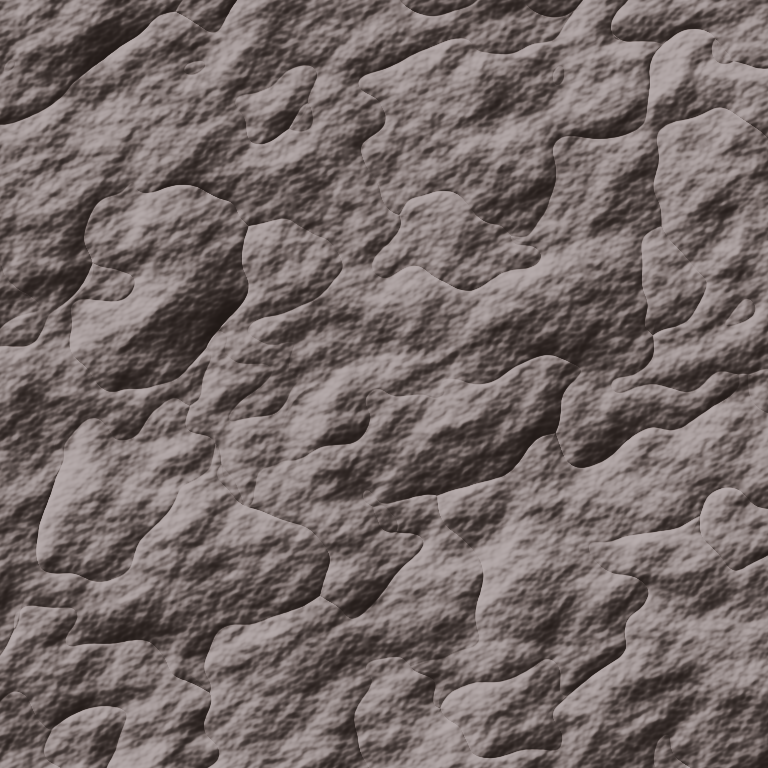
This texture is drawn by a WebGL 1 fragment shader. Its source:

```glsl
precision highp float;
// Rough grey-brown rock face lit from the upper left.
// Three overlapping noise slabs form ledges and creases, fine noise adds grit,
// and the slope of that height field toward the light sets the tone.

uniform vec2 u_resolution;

const float GRAIN_ANGLE = 0.6;      // direction the ridges run in
const float GRAIN_STRETCH = 0.78;   // below 1 lengthens the ridges
const float SLOPE_STEP = 0.001;     // half width of the slope sample
const float RELIEF = 0.11;          // slope to light response

const vec3 SHADOW = vec3(0.13, 0.10, 0.09);
const vec3 STONE = vec3(0.47, 0.42, 0.41);
const vec3 HIGHLIGHT = vec3(0.72, 0.68, 0.68);

mat2 rotation(float angle) {
  float c = cos(angle);
  float s = sin(angle);
  return mat2(c, s, -s, c);
}

float hash(vec2 p) {
  return fract(sin(dot(p, vec2(127.1, 311.7))) * 43758.5453);
}

// Dot product of a lattice point's random unit gradient with the offset to it
float gradientAt(vec2 cell, vec2 offset) {
  float angle = 6.2832 * hash(cell);
  return dot(vec2(cos(angle), sin(angle)), offset);
}

float gradientNoise(vec2 p) {
  vec2 cell = floor(p);
  vec2 f = p - cell;
  vec2 blend = f * f * f * (f * (f * 6.0 - 15.0) + 10.0);
  vec2 right = vec2(1.0, 0.0);
  vec2 up = vec2(0.0, 1.0);
  float low = mix(gradientAt(cell, f),
                  gradientAt(cell + right, f - right), blend.x);
  float high = mix(gradientAt(cell + up, f - up),
                   gradientAt(cell + 1.0, f - 1.0), blend.x);
  return mix(low, high, blend.y);
}

// Three octaves with nearly equal slopes, each turned to hide the lattice
float fractalNoise(vec2 p, float frequency, float seed) {
  mat2 turn = rotation(0.9);
  vec2 q = p * frequency + seed * vec2(17.3, 9.1);
  float sum = 0.0;
  float amplitude = 1.0;
  for (int i = 0; i < 3; i++) {
    sum += amplitude * gradientNoise(q);
    q = turn * q * 2.1 + 5.7;
    amplitude *= 0.47;
  }
  return sum;
}

// The highest slab wins; the ground dips where two slabs meet
float slabHeight(vec2 p) {
  float a = fractalNoise(p, 4.0, 1.0);
  float b = fractalNoise(p, 4.3, 2.0);
  float c = fractalNoise(p, 3.7, 3.0);
  float top = max(max(a, b), c);
  float second = max(min(a, b), min(max(a, b), c));
  float crease = exp(-14.0 * (top - second));
  return top - 0.05 * crease;
}

float rockHeight(vec2 p) {
  return slabHeight(p) + 0.1 * fractalNoise(p, 34.0, 4.0);
}

// Fall of the surface toward the light, which lies across the grain
float slopeToLight(vec2 p, float stepSize) {
  vec2 offset = vec2(0.0, stepSize);
  return (rockHeight(p - offset) - rockHeight(p + offset)) / (2.0 * stepSize);
}

vec3 stoneColor(float tone) {
  vec3 dark = mix(SHADOW, STONE, clamp(tone * 2.0, 0.0, 1.0));
  return mix(dark, HIGHLIGHT, clamp(tone * 2.0 - 1.0, 0.0, 1.0));
}

void main() {
  vec2 p = gl_FragCoord.xy / u_resolution.y;
  vec2 grain = rotation(-GRAIN_ANGLE) * p * vec2(1.0);
  grain.x *= GRAIN_STRETCH;

  // Soft limit keeps steep faces from clipping
  float light = RELIEF * slopeToLight(grain, SLOPE_STEP);
  float tone = 0.5 + 0.53 * light / sqrt(1.0 + light * light);
  gl_FragColor = vec4(stoneColor(tone), 1.0);
}
```
